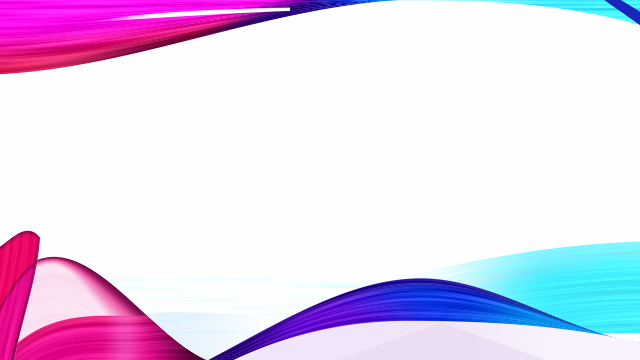
This background is drawn by a Shadertoy shader. Its source:

```glsl
const vec2  CANVAS  = vec2(768.0, 432.0);   // layout units, y runs down
const float SOFT    = 0.8;                  // half width of a smoothed edge
const float GRAIN   = 0.3;                  // strength of the silk streaks
const vec3  PAPER   = vec3(0.996, 0.998, 1.0);
const vec3  MAGENTA = vec3(1.0, 0.04, 0.93);
const vec3  CRIMSON = vec3(0.87, 0.12, 0.36);
const vec3  PINK    = vec3(0.90, 0.04, 0.54);
const vec3  ROSE    = vec3(0.92, 0.03, 0.40);
const vec3  PLUM    = vec3(0.30, 0.01, 0.20);
const vec3  VIOLET  = vec3(0.40, 0.05, 0.83);
const vec3  INDIGO  = vec3(0.16, 0.01, 0.48);
const vec3  BLUE    = vec3(0.06, 0.22, 0.90);
const vec3  AZURE   = vec3(0.05, 0.58, 0.95);
const vec3  CYAN    = vec3(0.24, 0.93, 1.0);
const vec3  LILAC   = vec3(0.93, 0.87, 0.97);

vec2 hashDir(vec2 cell) {
    float a = 6.2832 * fract(sin(dot(cell, vec2(127.1, 311.7))) * 43758.5);
    return vec2(cos(a), sin(a));
}

float gradientNoise(vec2 p) {
    vec2 i = floor(p), f = p - i, e = vec2(1.0, 0.0);
    vec2 u = f * f * f * (f * (f * 6.0 - 15.0) + 10.0);
    float low  = mix(dot(hashDir(i), f), dot(hashDir(i + e), f - e), u.x);
    float high = mix(dot(hashDir(i + e.yx), f - e.yx), dot(hashDir(i + 1.0), f - 1.0), u.x);
    return mix(low, high, u.y);
}

// Fine lines that follow the length of a ribbon
float streaks(float along, float across) {
    float sum = 0.0, gain = 0.6;
    for (int i = 0; i < 3; i++) {
        sum += gain * gradientNoise(vec2(along * 0.006, across));
        across = across * 2.1 + 7.3;
        gain *= 0.7;
    }
    return sum * GRAIN;
}

// Cubic Bernstein curve over a span, held constant outside it
float curve(float x, float start, float end, vec4 c) {
    float t = clamp((x - start) / (end - start), 0.0, 1.0), s = 1.0 - t;
    return dot(c, vec4(s * s * s, 3.0 * t * s * s, 3.0 * t * t * s, t * t * t));
}

float past(float value, float edge) { return smoothstep(-SOFT, SOFT, value - edge); }

vec3 drawTop(vec3 col, vec2 p) {
    // Cyan sheet and the dark fold at the corner
    float sheet = curve(p.x, 490.0, 768.0, vec4(1.0, 0.0, 4.0, 30.0));
    float fade = smoothstep(430.0, 680.0, p.x);
    col = mix(col, CYAN + streaks(p.x, p.y * 0.25), past(sheet, p.y) * fade);
    float fold = past((p.x - 725.0) * 0.7, p.y) * past(p.y, (p.x - 745.0) * 0.61);
    col = mix(col, mix(BLUE, INDIGO, 0.4), fold);

    // Magenta to blue ribbon
    float edge = curve(p.x, 0.0, 480.0, vec4(89.0, 81.0, 9.0, 0.0));
    float v = p.y / max(edge, 1.0);
    vec3 silk = mix(MAGENTA, CRIMSON, smoothstep(0.3, 0.95, v));
    silk = mix(silk, PLUM, 0.8 * smoothstep(0.72, 1.0, v) * smoothstep(10.0, 200.0, p.x));
    silk = mix(silk, INDIGO, smoothstep(260.0, 365.0, p.x + 90.0 * (v - 0.5)));
    silk = mix(silk, BLUE, smoothstep(350.0, 430.0, p.x) * (1.0 - 0.6 * v));
    silk = mix(silk, AZURE, smoothstep(410.0, 475.0, p.x));
    silk += streaks(p.x, v * 14.0);

    // White slit inside the ribbon
    float slitTop = curve(p.x, 100.0, 350.0, vec4(27.0, 13.0, 11.0, 9.0));
    float slitEnd = curve(p.x, 100.0, 350.0, vec4(27.0, 22.0, 16.0, 13.0));
    float slit = past(p.y, slitTop) * past(slitEnd, p.y);
    slit *= smoothstep(100.0, 190.0, p.x) * past(348.0, p.x);
    return mix(col, mix(silk, PAPER, slit), past(edge, p.y));
}

vec3 drawWave(vec3 col, vec2 p) {
    float crest = p.x < 505.0 ? curve(p.x, 250.0, 505.0, vec4(432.0, 387.0, 334.0, 334.0))
                              : curve(p.x, 505.0, 768.0, vec4(334.0, 334.0, 399.0, 411.0));
    float base = p.x < 490.0 ? curve(p.x, 280.0, 490.0, vec4(432.0, 399.0, 385.0, 385.0))
                             : curve(p.x, 490.0, 768.0, vec4(385.0, 385.0, 390.0, 411.0));
    // Pale veils below
    float veil = past(p.y, base) * smoothstep(250.0, 300.0, p.x);
    col = mix(col, LILAC, veil * mix(0.75, 0.35, smoothstep(520.0, 680.0, p.x)));
    float tent = past(p.y, 387.0 + abs(p.x - 530.0) * 0.36);
    col = mix(col, LILAC * 0.97, 0.6 * tent * veil);
    float mist = past(p.y, 374.0 + 0.05 * abs(p.x - 215.0)) * smoothstep(345.0, 200.0, p.x);
    col = mix(col, vec3(0.90, 0.95, 0.99), mist * smoothstep(150.0, 200.0, p.x));

    // Cyan wing
    float wing = curve(p.x, 480.0, 768.0, vec4(334.0, 309.0, 293.0, 290.0));
    float grain = streaks(p.x, (p.y - wing) * 0.22);
    float tint = smoothstep(485.0, 670.0, p.x) * mix(0.65, 1.0, smoothstep(0.0, 45.0, p.y - wing));
    float body = past(p.y, wing) * past(min(crest + 1.0, 400.0), p.y);
    col = mix(col, CYAN + grain * 0.6, body * clamp(tint + grain, 0.0, 1.0));

    // Violet to azure ribbon
    float v = (p.y - crest) / max(base - crest, 1.0);
    vec3 silk = mix(INDIGO, VIOLET, smoothstep(270.0, 370.0, p.x));
    silk = mix(silk, BLUE, smoothstep(390.0, 520.0, p.x + 50.0 * (0.5 - v)));
    silk = mix(silk, AZURE, smoothstep(540.0, 660.0, p.x + 40.0 * (v - 0.5)));
    silk = mix(silk, INDIGO, 0.75 * smoothstep(0.35, 0.0, v));
    silk += streaks(p.x, v * 9.0);
    return mix(col, silk, past(p.y, crest) * past(base, p.y));
}

vec3 drawPetals(vec3 col, vec2 p) {
    // Translucent hill with a dark outer rim
    float side = curve(p.y, 285.0, 432.0, vec4(48.0, 45.0, 26.0, 17.0));
    float rim = curve(p.x, 40.0, 252.0, vec4(314.0, 280.0, 407.0, 434.0));
    float hill = past(p.y, rim) * past(p.x, side) * past(254.0, p.x);
    float depth = p.y - rim, thick = mix(10.0, 55.0, smoothstep(60.0, 150.0, p.x));
    vec3 glass = mix(PAPER, PINK, 0.12 + 0.2 * streaks(p.x, depth * 0.1));
    glass = mix(glass, mix(PINK, CRIMSON, 0.3), 0.9 * smoothstep(thick, 0.0, depth));
    glass = mix(glass, PLUM, 0.75 * smoothstep(thick * 0.4, 0.0, depth));
    col = mix(col, glass, hill);

    // Solid fold in front of the hill
    float fold = curve(p.x, 17.0, 190.0, vec4(415.0, 365.0, 384.0, 377.0));
    vec3 silk = mix(PINK, CRIMSON, 0.5 * smoothstep(20.0, 0.0, p.y - fold));
    silk = mix(silk, vec3(0.96, 0.40, 0.77), 0.6 * exp(-pow((p.x - 150.0) / 20.0, 2.0)));
    silk = mix(silk, PLUM, smoothstep(160.0, 235.0, p.x + 0.4 * (400.0 - p.y)));
    col = mix(col, silk + 0.7 * streaks(p.x, (p.y - fold) * 0.15), hill * past(p.y, fold));

    // Upright petal at the left
    float top = curve(p.x, 0.0, 48.0, vec4(296.0, 285.0, 266.0, 285.0));
    float crease = curve(p.x, 0.0, 48.0, vec4(372.0, 340.0, 322.0, 312.0));
    float inset = min(p.y - top, side - p.x);
    vec3 petal = mix(ROSE, PINK, past(p.y, crease));
    petal = mix(petal, PLUM, 0.5 * smoothstep(7.0, 0.0, inset));
    petal = mix(petal, PLUM, 0.4 * smoothstep(5.0, 0.0, abs(p.y - crease)));
    petal += 0.5 * streaks(p.y, (side - p.x) * 0.2);
    return mix(col, petal, past(p.y, top) * past(side, p.x));
}

void mainImage(out vec4 fragColor, in vec2 fragCoord) {
    vec2 uv = fragCoord / iResolution.xy;
    vec2 p = vec2(uv.x, 1.0 - uv.y) * CANVAS;
    vec3 col = drawPetals(drawWave(drawTop(PAPER, p), p), p);
    fragColor = vec4(clamp(col, 0.0, 1.0), 1.0);
}
```
